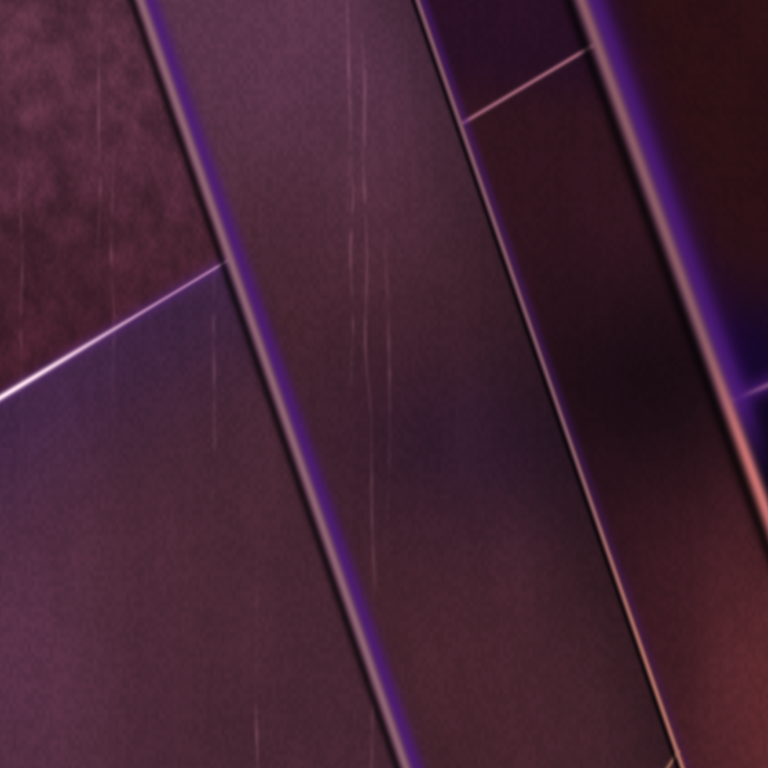
Reproduce this texture procedurally as a three.js fragment shader.

```glsl
// Dark plum planks crossed by slanted, softly lit seams.
// Signed distances to three long joints split the planks; short segments
// form the end joints, and stretched value noise adds grain and scratches.
varying vec2 vUv;

float hash(vec2 p) {
  return fract(sin(dot(p, vec2(127.1, 311.7))) * 43758.5453);
}

float noise(vec2 p) {
  vec2 i = floor(p), f = fract(p);
  f = f * f * (3.0 - 2.0 * f);
  return mix(mix(hash(i), hash(i + vec2(1, 0)), f.x),
             mix(hash(i + vec2(0, 1)), hash(i + vec2(1, 1)), f.x), f.y);
}

float fbm(vec2 p) {
  float sum = 0.0, amp = 0.5;
  for (int i = 0; i < 4; i++) {
    sum += amp * noise(p);
    p = p * 2.03 + 7.1;
    amp *= 0.5;
  }
  return sum;
}

float bell(float x, float w) { return exp(-x * x / (w * w)); }

float blob(vec2 p, vec2 c, vec2 r) {
  vec2 q = (p - c) / r;
  return exp(-dot(q, q));
}

// Positive to the right of a joint leaning from (top, 1) down to the right
float joint(vec2 p, float top, float lean) {
  return (p.x - top - lean * (1.0 - p.y)) / sqrt(1.0 + lean * lean);
}

float segment(vec2 p, vec2 a, vec2 b) {
  vec2 ab = b - a;
  return length(p - a - ab * clamp(dot(p - a, ab) / dot(ab, ab), 0.0, 1.0));
}

// Dark groove on the left, violet glow on the right, pale ridge on top
vec3 seam(vec3 col, float d, float w, float groove, float glow, vec3 ridge) {
  col *= 1.0 - groove * bell(d + 1.7 * w, w);
  col = mix(col, vec3(0.30, 0.10, 0.47), glow * bell(d - 1.8 * w, 1.9 * w));
  return mix(col, ridge, bell(d, w));
}

// Faint vertical scratches, broken up along their length
float scratches(vec2 p) {
  float sum = 0.0;
  for (int i = 0; i < 9; i++) {
    float k = float(i);
    vec2 c = vec2(hash(vec2(k, 3.0)), hash(vec2(k, 8.0)));
    float wobble = 0.006 * (noise(vec2(k * 9.0, p.y * 12.0)) - 0.5);
    sum += bell(p.x - c.x * 0.66 - wobble, 0.003) * bell(p.y - c.y, 0.13)
         * noise(vec2(k, p.y * 45.0));
  }
  // Longest mark, down the wide plank
  float line = 0.472 + 0.016 * (1.0 - p.y) + 0.008 * (noise(vec2(2.0, p.y * 9.0)) - 0.5);
  return sum + bell(p.x - line, 0.003) * noise(vec2(5.0, p.y * 40.0))
             * smoothstep(0.18, 0.3, p.y) * smoothstep(1.0, 0.85, p.y);
}

void main() {
  vec2 p = vUv;
  float a = joint(p, 0.183, 0.346);
  float b = joint(p, 0.544, 0.345);
  float c = joint(p, 0.757, 0.362);
  float endLeft = p.y - 0.482 - 0.603 * p.x;
  float endRight = p.y - 0.479 - 0.43 * (p.x - 0.954);

  // Left planks: rough and reddish above, violet fading to plum below
  vec3 upper = mix(vec3(0.25, 0.11, 0.16), vec3(0.34, 0.18, 0.25), smoothstep(0.45, 1.0, p.y));
  upper *= 0.72 + 0.6 * fbm(vec2(p.x + p.y * 0.3, p.y - p.x * 0.4) * vec2(45.0, 30.0));
  vec3 lower = mix(vec3(0.28, 0.15, 0.20), vec3(0.25, 0.14, 0.26), bell(endLeft, 0.16));
  lower += vec3(0.07, 0.04, 0.08) * blob(p, vec2(0.0, 0.12), vec2(0.16, 0.3));
  vec3 left = mix(lower, upper, smoothstep(-0.002, 0.002, endLeft));

  // Wide plank: pale at the top, a violet shadow across the middle
  vec3 wide = mix(vec3(0.27, 0.14, 0.18), vec3(0.35, 0.20, 0.29), smoothstep(0.5, 0.98, p.y));
  wide = mix(wide, vec3(0.19, 0.10, 0.18), 0.85 * blob(p, vec2(0.64, 0.43), vec2(0.24, 0.13)));
  wide *= 1.0 - 0.25 * bell(b, 0.07);

  // Narrow plank: deep shadow, warmed towards the lower right
  vec3 narrow = mix(vec3(0.19, 0.08, 0.12), vec3(0.10, 0.045, 0.075), blob(p, vec2(0.85, 0.5), vec2(0.18, 0.14)));
  narrow = mix(narrow, vec3(0.16, 0.06, 0.14), smoothstep(0.84, 0.93, p.y));
  narrow += vec3(0.17, 0.08, 0.06) * blob(p, vec2(1.02, 0.08), vec2(0.15, 0.28));

  // Right planks: near black, with violet gathering above the end joint
  vec3 right = vec3(0.15, 0.06, 0.08) + vec3(0.04, 0.01, 0.0) * fbm(p * 20.0);
  right = mix(right, vec3(0.07, 0.02, 0.16), 0.9 * blob(p, vec2(0.98, 0.53), vec2(0.11, 0.1)));
  right = mix(vec3(0.05, 0.02, 0.09), right, smoothstep(-0.003, 0.003, endRight));

  vec3 col = mix(left, wide, smoothstep(-0.002, 0.002, a));
  col = mix(col, narrow, smoothstep(-0.002, 0.002, b));
  col = mix(col, right, smoothstep(-0.002, 0.002, c));

  // Broad mottling, fine grain and scratches
  col *= 0.87 + 0.18 * fbm(p * vec2(18.0, 7.0)) + 0.12 * noise(p * vec2(210.0, 150.0));
  col += vec3(0.11, 0.08, 0.085) * scratches(p) * smoothstep(0.01, -0.02, b);

  // End joints
  float cut = segment(p, vec2(-0.02, 0.470), vec2(0.297, 0.661));
  vec3 shine = mix(vec3(1.0, 0.88, 0.94), vec3(0.62, 0.42, 0.60), smoothstep(0.0, 0.24, p.x));
  col = mix(col, vec3(0.36, 0.16, 0.50), 0.5 * bell(cut, 0.010));
  col = mix(col, shine, bell(cut, mix(0.0042, 0.0026, smoothstep(0.0, 0.25, p.x))));
  col = mix(col, vec3(0.57, 0.35, 0.42), bell(segment(p, vec2(0.603, 0.840), vec2(0.771, 0.940)), 0.0033));
  cut = segment(p, vec2(0.954, 0.479), vec2(1.02, 0.507));
  col = mix(col, vec3(0.29, 0.10, 0.46), 0.7 * bell(cut, 0.014));
  col = mix(col, vec3(0.50, 0.29, 0.50), bell(cut, 0.004));
  col = mix(col, vec3(0.55, 0.36, 0.31), bell(segment(p, vec2(0.866, -0.005), vec2(0.883, 0.021)), 0.003));

  // Long joints
  col = seam(col, a, 0.0062, 0.65, 0.85, vec3(0.55, 0.38, 0.44));
  col = seam(col, b, 0.0034, 0.7, 0.2 + 0.35 * p.y, mix(vec3(0.66, 0.42, 0.38), vec3(0.50, 0.33, 0.39), smoothstep(0.1, 0.5, p.y)));
  vec3 ridge = mix(vec3(0.78, 0.44, 0.44), vec3(0.54, 0.35, 0.40), smoothstep(0.38, 0.58, p.y));
  col = mix(col, vec3(0.15, 0.03, 0.30), 0.55 * bell(c, 0.045) * step(0.0, c) * smoothstep(0.42, 0.5, p.y));
  col = seam(col, c, 0.0085, 0.7, 0.85 * smoothstep(0.36, 0.5, p.y), ridge);
  gl_FragColor = vec4(col, 1.0);
}
```
